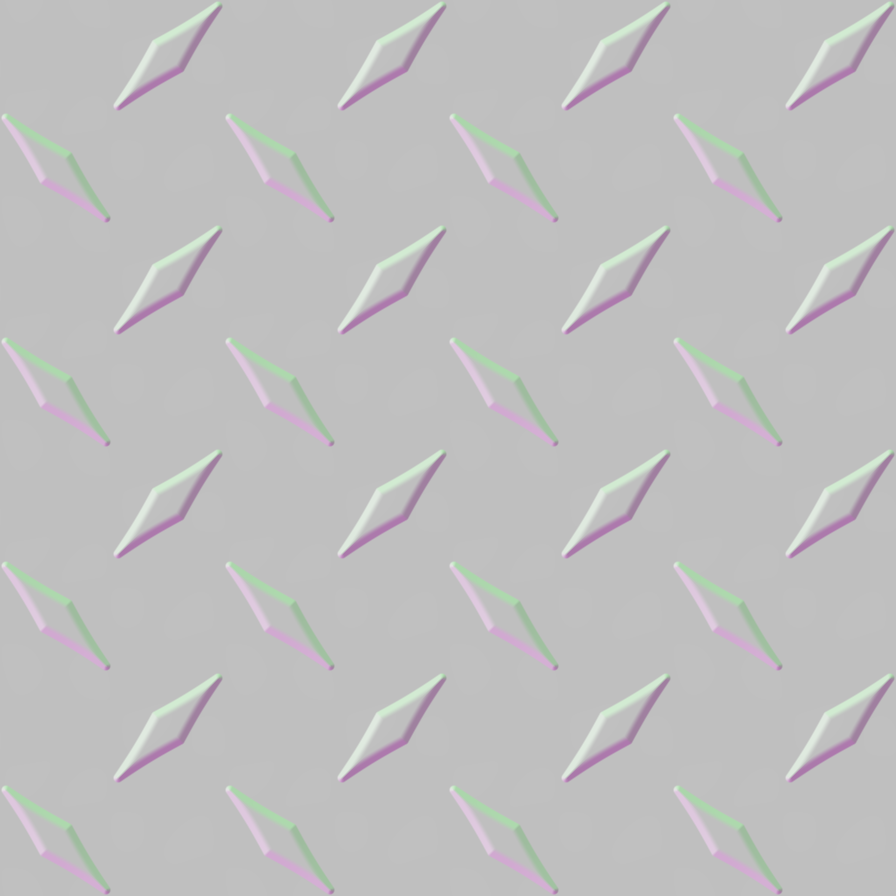
A Shadertoy shader for this texture map:

```glsl
// Tread plate: a 4 x 4 grid of tiles, each with one rising and one falling diamond stud.
// Each stud is a rounded rhombus distance field whose bevelled rim is tinted by the
// slope direction: red and blue follow the x slope, green mixes the x and y slopes.

const float TILES = 4.0;                  // repeats across and down
const vec2  HALF_SIZE = vec2(0.315, 0.077); // stud half length and half width, in tiles
const float ROUNDING = 0.020;             // corner radius
const float EDGE_BOW = 0.005;             // inward bend of each side
const float RIM_CORE = 0.018;             // depth of the full strength bevel
const float RIM_WIDTH = 0.049;            // depth where the bevel has faded out
const float EDGE_SOFTNESS = 0.010;        // outer edge blur
const float SLOPE_STEP = 0.007;           // sampling offset for the slope
const vec3  PLATE_COLOR = vec3(0.75);
const vec2  RED_BLUE_LIGHT = vec2(-0.145, 0.0);
const vec2  GREEN_LIGHT = vec2(-0.14, 0.19);
const float GREEN_LIFT = 0.02;
const float GREEN_COMPRESSION = 1.3;      // dims highlights, deepens shadows
const float MOTTLE = 0.0025;              // faint unevenness of the flat metal
const float TAU = 6.2831853;

// Signed distance to a stud whose long axis rises to the right.
float studDistance(vec2 p) {
    vec2 q = abs(vec2(p.x + p.y, p.y - p.x)) * 0.70710678;
    vec2 side = vec2(-HALF_SIZE.x, HALF_SIZE.y);
    vec2 fromTip = q - vec2(HALF_SIZE.x, 0.0);
    float along = clamp(dot(fromTip, side) / dot(side, side), 0.0, 1.0);
    float outside = sign(q.x * HALF_SIZE.y + q.y * HALF_SIZE.x - HALF_SIZE.x * HALF_SIZE.y);
    float bow = EDGE_BOW * sin(0.5 * TAU * along);
    return length(fromTip - side * along) * outside - ROUNDING + bow;
}

// Both studs of a tile; the falling one is mirrored.
float plateDistance(vec2 p) {
    float rising = studDistance(p - 0.75);
    float falling = studDistance((p - 0.25) * vec2(-1.0, 1.0));
    return min(rising, falling);
}

// Outward slope; shortens smoothly along ridges.
vec2 plateSlope(vec2 p) {
    vec2 e = vec2(SLOPE_STEP, 0.0);
    return vec2(plateDistance(p + e.xy) - plateDistance(p - e.xy),
                plateDistance(p + e.yx) - plateDistance(p - e.yx)) / (2.0 * SLOPE_STEP);
}

// Layered sines with whole periods, so they wrap at the tile borders.
float mottle(vec2 p) {
    vec2 a = TAU * p;
    return sin(a.x + 2.0 * a.y + sin(2.0 * a.x)) * 0.6
         + sin(3.0 * a.x - 2.0 * a.y + sin(a.y)) * 0.4;
}

void mainImage(out vec4 fragColor, in vec2 fragCoord) {
    vec2 p = fract(fragCoord / iResolution.xy * TILES);
    float pixel = TILES / min(iResolution.x, iResolution.y);
    float d = plateDistance(p);
    vec2 slope = plateSlope(p);

    // Bevel strength: soft outside edge, gradual fade to the flat top.
    float softness = max(EDGE_SOFTNESS, pixel);
    float rim = (1.0 - smoothstep(-0.5 * softness, 0.5 * softness, d))
              * (1.0 - smoothstep(RIM_CORE, RIM_WIDTH, -d));

    // Directional tint.
    float redBlue = dot(slope, RED_BLUE_LIGHT);
    float green = dot(slope, GREEN_LIGHT) + GREEN_LIFT;
    green -= GREEN_COMPRESSION * green * green;

    vec3 color = PLATE_COLOR + MOTTLE * mottle(p);
    color += rim * vec3(redBlue, green, redBlue);
    fragColor = vec4(color, 1.0);
}
```
